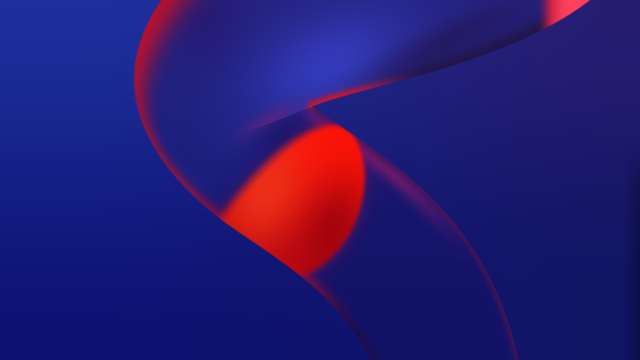
This background is drawn by a Shadertoy shader. Its source:

```glsl
// A translucent blue tube folding over itself, with a glowing red core, on deep blue.

// Signed distance to a cubic curve, positive on the left of its direction.
float curve(vec2 p, vec2 a, vec2 b, vec2 c, vec2 d) {
    const int STEPS = 32;
    float best = 1e5, side = 1.0;
    vec2 from = a;
    for (int i = 1; i <= STEPS; i++) {
        float t = float(i) / float(STEPS), s = 1.0 - t;
        vec2 to = s*s*s*a + 3.0*s*s*t*b + 3.0*s*t*t*c + t*t*t*d;
        vec2 e = to - from, q = p - from;
        vec2 r = q - e * clamp(dot(q, e) / dot(e, e), 0.0, 1.0);
        if (dot(r, r) < best) {
            best = dot(r, r);
            side = e.x*q.y - e.y*q.x < 0.0 ? -1.0 : 1.0;
        }
        from = to;
    }
    return side * sqrt(best);
}

float nearest(float a, float b) { return abs(a) < abs(b) ? a : b; }

// Soft elliptical spot, tilted by an angle.
float spot(vec2 p, vec2 centre, vec2 radius, float angle) {
    float c = cos(angle), s = sin(angle);
    vec2 q = mat2(c, -s, s, c) * (p - centre) / radius;
    return exp(-dot(q, q));
}

float band(float d, float width) { return exp(-d*d / (width*width)); }

vec3 backdrop(vec2 p) {
    vec3 left = mix(vec3(0.05, 0.07, 0.45), vec3(0.115, 0.19, 0.62), smoothstep(0.0, 1.1, p.y));
    vec3 right = mix(vec3(0.07, 0.08, 0.40), vec3(0.15, 0.115, 0.45), smoothstep(0.2, 1.0, p.y));
    vec3 col = mix(left, right, smoothstep(0.2, 1.75, p.x));
    float shade = smoothstep(1.72, 1.78, p.x) * (1.0 - smoothstep(0.45, 0.62, p.y));
    return col * (1.0 - 0.25 * shade);
}

vec3 upperTube(vec2 p, float outer, float under) {
    vec3 col = mix(vec3(0.11, 0.12, 0.49), vec3(0.14, 0.13, 0.50), smoothstep(0.5, 1.0, p.y));
    col += vec3(0.07, 0.10, 0.23) * spot(p, vec2(0.92, 0.81), vec2(0.24, 0.15), 0.4);
    col = mix(col, vec3(0.14, 0.09, 0.36), 0.8 * spot(p, vec2(1.25, 0.89), vec2(0.24, 0.045), 0.45));
    col = mix(col, vec3(0.15, 0.09, 0.42), 0.6 * spot(p, vec2(0.56, 0.96), vec2(0.10, 0.13), 0.0));

    // Dark underside, turning red near the fold
    col = mix(col, vec3(0.13, 0.07, 0.24), 0.8 * band(under, 0.035) * smoothstep(0.95, 1.2, p.x));
    float hot = smoothstep(0.74, 0.84, p.x) * (1.0 - smoothstep(0.93, 1.18, p.x));
    col = mix(col, vec3(0.80, 0.08, 0.16), hot * band(under, 0.016));
    col = mix(col, vec3(0.40, 0.14, 0.48), 0.65 * spot(p, vec2(0.75, 0.665), vec2(0.085, 0.028), 0.5));

    // Red light along the outer bend
    float high = smoothstep(0.55, 0.95, p.y);
    float rim = band(outer, mix(0.018, 0.065, high)) * mix(0.6, 0.9, high);
    col = mix(col, vec3(0.76, 0.06, 0.15), rim);

    // Pink end
    vec3 pink = mix(vec3(0.78, 0.12, 0.25), vec3(1.0, 0.25, 0.36), smoothstep(1.51, 1.58, p.x));
    return mix(col, pink, smoothstep(1.49, 1.54, p.x));
}

vec3 lowerTube(vec2 p, float outer, float inner) {
    vec3 col = mix(vec3(0.07, 0.07, 0.40), vec3(0.09, 0.09, 0.44), smoothstep(0.1, 0.6, p.y));
    float fade = smoothstep(0.78, 0.88, p.x) * (1.0 - smoothstep(1.08, 1.32, p.x));
    col = mix(col, vec3(0.46, 0.10, 0.43), 0.85 * fade * band(inner - 0.022, 0.026));
    col = mix(col, vec3(0.30, 0.08, 0.34), 0.75 * band(inner, 0.014));
    vec3 edge = mix(vec3(0.12, 0.05, 0.27), vec3(0.50, 0.06, 0.24), smoothstep(0.08, 0.25, p.y));
    return mix(col, edge, 0.8 * band(outer, 0.022));
}

vec3 redCore(vec2 p) {
    vec3 col = mix(vec3(0.72, 0.03, 0.06), vec3(0.98, 0.07, 0.03), smoothstep(0.28, 0.60, p.y));
    col = mix(col, vec3(0.93, 0.20, 0.10), 0.9 * spot(p, vec2(0.74, 0.47), vec2(0.10, 0.16), -0.4));
    return mix(col, vec3(0.62, 0.01, 0.05), 0.8 * spot(p, vec2(0.92, 0.36), vec2(0.07, 0.13), -0.3));
}

void mainImage(out vec4 fragColor, in vec2 fragCoord) {
    vec2 p = fragCoord / iResolution.y;
    float pixel = 1.0 / iResolution.y;

    // Outlines, all positive inside
    float outer = nearest(
        curve(p, vec2(0.475, 1.035), vec2(0.278, 0.792), vec2(0.387, 0.567), vec2(0.613, 0.391)),
        curve(p, vec2(0.613, 0.391), vec2(0.764, 0.28), vec2(0.949, 0.19), vec2(1.042, -0.03)));
    float inner = -curve(p, vec2(0.868, 0.704), vec2(1.088, 0.549), vec2(1.366, 0.398), vec2(1.447, -0.03));
    float under = curve(p, vec2(0.868, 0.704), vec2(0.995, 0.757), vec2(1.435, 0.826), vec2(1.655, 1.012));
    float core = -nearest(
        curve(p, vec2(0.606, 0.38), vec2(0.706, 0.537), vec2(0.984, 0.815), vec2(1.012, 0.525)),
        curve(p, vec2(1.012, 0.525), vec2(1.019, 0.394), vec2(0.938, 0.264), vec2(0.829, 0.231)));

    // The upper tube melts into the lower one left of the fold
    float below = 1.0 - smoothstep(-0.006, 0.004, under);
    float lower = below * smoothstep(0.02, 0.28, p.x - p.y);
    vec3 tube = mix(upperTube(p, outer, under), lowerTube(p, outer, inner), lower);
    tube = mix(tube, vec3(0.09, 0.08, 0.41), 0.7 * below * spot(p, vec2(0.79, 0.63), vec2(0.08, 0.06), 0.6));

    // Core with a soft halo
    float soft = mix(0.022, 0.010, smoothstep(0.75, 1.0, p.x));
    tube = mix(tube, vec3(0.55, 0.06, 0.30), 0.45 * below * exp(-max(-core, 0.0) / 0.016));
    tube = mix(tube, redCore(p), below * smoothstep(-soft, soft, core));

    float body = min(outer, max(inner, under));
    fragColor = vec4(mix(backdrop(p), tube, smoothstep(-pixel, pixel, body)), 1.0);
}
```
